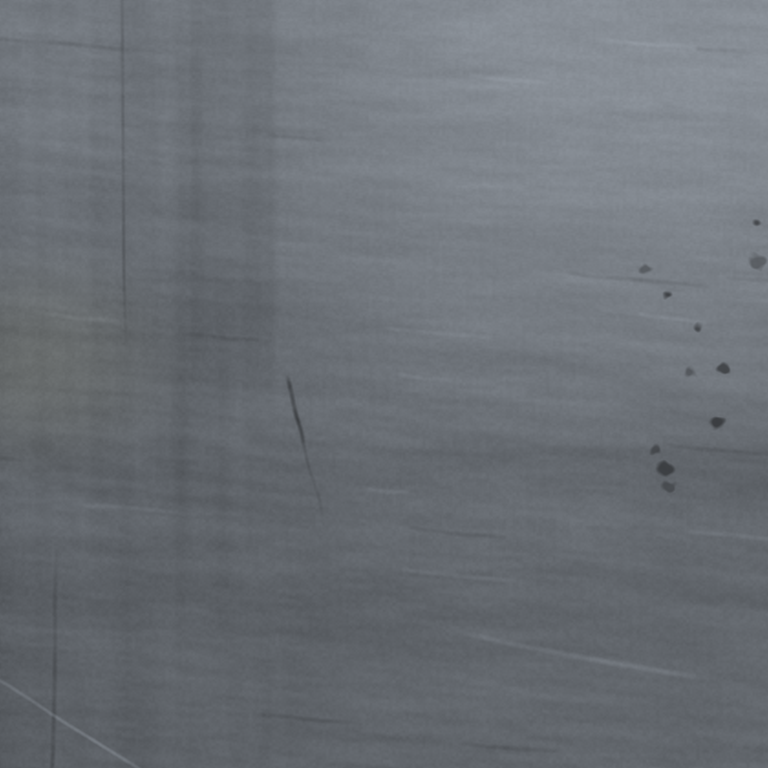
Give the GLSL for this texture, as a three.js fragment shader.

```glsl
varying vec2 vUv;

float hash(vec2 p) {
  return fract(sin(dot(p, vec2(127.1, 311.7))) * 43758.5453);
}

float noise(vec2 p) {
  vec2 i = floor(p), f = fract(p);
  f = f * f * (3.0 - 2.0 * f);
  return mix(mix(hash(i), hash(i + vec2(1, 0)), f.x),
             mix(hash(i + vec2(0, 1)), hash(i + vec2(1, 1)), f.x), f.y);
}

// Soft scratch from a to b, fading towards both ends
float scratch(vec2 p, vec2 a, vec2 b, float width) {
  vec2 ab = b - a;
  float t = dot(p - a, ab) / dot(ab, ab);
  float bend = 0.004 * (noise(vec2(t * 4.0, a.x * 50.0)) - 0.5);
  float d = abs(dot(p - a, normalize(vec2(-ab.y, ab.x))) + bend);
  float ends = smoothstep(0.0, 0.12, t) * smoothstep(1.0, 0.7, t);
  float wear = 0.5 + 0.5 * noise(vec2(t * 12.0, b.x * 30.0));
  return smoothstep(width, 0.0, d) * ends * wear;
}

// Brushed grain, sloping gently down to the right
float brushing(vec2 p) {
  p.y += 0.05 * p.x + 0.035 * p.x * (1.0 - p.y) + 0.012 * noise(p * 4.0);
  float broad = noise(p * vec2(3.0, 26.0) + 7.0) - 0.5;
  float medium = noise(p * vec2(8.0, 70.0) + 31.0) - 0.5;
  float fine = noise(p * vec2(24.0, 150.0) + 53.0) - 0.5;
  return 0.022 * broad + 0.03 * medium + 0.022 * fine;
}

// Dark pits clustered along the right side
float pits(vec2 p) {
  float mask = 0.0;
  vec2 warped = p + 0.006 * (vec2(noise(p * 110.0), noise(p * 110.0 + 40.0)) - 0.5);
  for (int i = 0; i < 11; i++) {
    float n = float(i);
    vec2 center = vec2(0.83 + 0.17 * hash(vec2(n, 2.3)),
                       0.34 + 0.035 * (n + hash(vec2(n, 5.1))));
    float size = mix(0.004, 0.012, pow(hash(vec2(n, 8.7)), 1.5));
    float depth = mix(0.35, 1.0, hash(vec2(n, 4.9)));
    float d = length((warped - center) * vec2(0.9, 1.1));
    mask = max(mask, depth * smoothstep(size + 0.002, size - 0.004, d));
  }
  return mask;
}

void main() {
  vec2 p = vUv;

  // Broad light, brightest at the upper right
  float side = smoothstep(0.05, 0.8, p.x);
  float light = mix(mix(0.385, 0.407, side), mix(0.468, 0.555, side),
                    smoothstep(0.2, 1.0, p.y));
  light += 0.025 * (noise(p * vec2(3.0, 5.0) + 3.0) - 0.5);

  // Rubbed vertical strip and streaks on the left
  float upper = smoothstep(0.4, 0.6, p.y);
  float strip = smoothstep(0.14, 0.17, p.x) * smoothstep(0.37, 0.352, p.x);
  float core = smoothstep(0.243, 0.252, p.x) * smoothstep(0.362, 0.35, p.x);
  light -= upper * (0.014 * strip + 0.022 * core);
  float rubbed = smoothstep(0.42, 0.3, p.x);
  light += 0.026 * rubbed * (noise(p * vec2(55.0, 2.5)) - 0.5);
  light += 0.022 * rubbed * (noise(p * vec2(17.0, 12.0)) - 0.5);

  // Dark smear across the middle right
  float smear = p.y - 0.425 + 0.02 * (p.x - 0.7) + 0.008 * noise(p * vec2(7.0, 20.0));
  light -= 0.028 * smoothstep(0.45, 0.65, p.x)
         * smoothstep(0.012, -0.004, smear) * smoothstep(-0.09, -0.01, smear);

  light += brushing(p);
  light += 0.022 * (noise(p * 230.0) - 0.5) + 0.014 * (noise(p * 420.0) - 0.5);

  // Scattered short brush marks, dark and light
  for (int i = 0; i < 22; i++) {
    float n = float(i);
    vec2 start = vec2(hash(vec2(n, 1.7)) * 1.1 - 0.15, hash(vec2(n, 6.3)));
    float reach = mix(0.06, 0.24, hash(vec2(n, 9.2)));
    float tone = hash(vec2(n, 3.8)) < 0.6 ? -0.045 : 0.04;
    light += tone * scratch(p, start, start + reach * vec2(1.0, -0.09), 0.005);
  }

  // Long scratches
  light -= 0.07 * scratch(p, vec2(0.158, 1.1), vec2(0.164, 0.5), 0.004);
  light -= 0.07 * scratch(p, vec2(0.066, -0.06), vec2(0.075, 0.32), 0.005);
  light -= 0.14 * scratch(p, vec2(0.373, 0.515), vec2(0.398, 0.41), 0.005);
  light -= 0.05 * scratch(p, vec2(0.38, 0.48), vec2(0.425, 0.31), 0.004);
  light += 0.11 * scratch(p, vec2(-0.06, 0.15), vec2(0.24, -0.035), 0.004);
  light += 0.06 * scratch(p, vec2(0.6, 0.175), vec2(0.95, 0.11), 0.006);

  light = mix(light, 0.2, 0.85 * pits(p));

  // Cool steel with a faint olive stain at the left
  float stain = smoothstep(0.3, 0.0, length((p - vec2(0.04, 0.53)) * vec2(1.2, 1.6)));
  vec3 steel = mix(vec3(0.955, 1.0, 1.055), vec3(0.965, 1.0, 0.99), 0.8 * stain);
  gl_FragColor = vec4(light * steel, 1.0);
}
```
